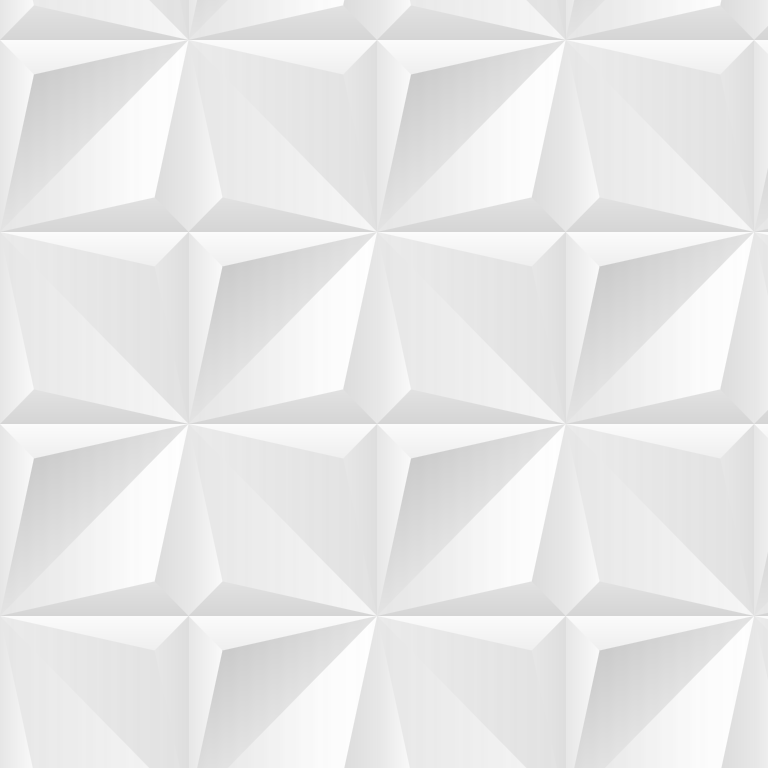
A WebGL 1 fragment shader for this pattern:

```glsl
precision highp float;

uniform vec2 u_resolution;

#define TILE vec2(0.2455, 0.25)     // size of one panel
#define ORIGIN vec2(0.0, 0.198)     // corner of the first panel
#define INSET 0.18                  // raised corner, measured from the panel edges
#define EDGE_BLUR 1.1               // smoothing of facet edges, in pixels
#define BANDING 0.0025              // strength of the faint vertical streaks

float pixelSize;

// Antialiased step across the zero line of a distance.
float cover(float d) {
  return clamp(d / pixelSize + 0.5, 0.0, 1.0);
}

// Narrow bevels along the panel sides; uv is not mirrored.
float sideTone(vec2 uv, float mirrored) {
  float lit = mix(0.902, 0.978, clamp(uv.x / INSET, 0.0, 1.0));
  float depth = clamp((1.0 - uv.x) / INSET, 0.0, 1.0);
  float shaded = mix(mix(0.905, 0.862, depth), mix(0.87, 0.905, depth), mirrored);
  return mix(lit, shaded, step(0.5, uv.x));
}

float topTone(vec2 uv) {
  return mix(0.985, 0.935, clamp((1.0 - uv.y) / INSET, 0.0, 1.0));
}

float bottomTone(vec2 uv) {
  return mix(0.835, 0.885, clamp(uv.y / INSET, 0.0, 1.0));
}

// The two large facets on either side of the diagonal fold.
float kiteTone(vec2 uv, vec2 q, float mirrored) {
  float lift = clamp((q.y - q.x) / (1.0 - 2.0 * INSET), 0.0, 1.0);
  float upper = mix(mix(0.888, 0.793, lift), mix(0.92, 0.885, uv.x), mirrored);
  float lower = mix(mix(0.905, 0.992, smoothstep(0.0, 0.9, uv.x)),
                    mix(0.902, 0.965, uv.x), mirrored);
  float streak = sin(uv.x * 75.0) * BANDING;
  return mix(lower, upper, cover((q.y - q.x) * 0.707)) + streak;
}

float panel(vec2 uv, float mirrored) {
  // Mirrored panels share the geometry with the fold rising to the right.
  vec2 q = vec2(mix(uv.x, 1.0 - uv.x, mirrored), uv.y);
  vec2 r = 1.0 - q;
  float slope = INSET / (1.0 - INSET);

  // Each pair of bevels meets along a short mitre at a raised corner.
  float side = sideTone(uv, mirrored);
  float mitre = cover((q.x - r.y) * 0.707);
  float upperRim = mix(side, topTone(uv), mitre);
  float lowerRim = mix(bottomTone(uv), side, mitre);

  float upperMask = cover(max(slope * q.y - q.x, slope * r.x - r.y));
  float lowerMask = cover(max(slope * q.x - q.y, slope * r.y - r.x));

  // The fold keeps the two rims apart where they taper to the star points.
  float above = step(q.x, q.y);
  float tone = kiteTone(uv, q, mirrored);
  tone = mix(tone, upperRim, upperMask * above);
  return mix(tone, lowerRim, lowerMask * (1.0 - above));
}

void main() {
  vec2 grid = (gl_FragCoord.xy / u_resolution - ORIGIN) / TILE;
  vec2 cell = floor(grid);
  pixelSize = EDGE_BLUR / (min(u_resolution.x, u_resolution.y) * TILE.x);

  // Panels alternate like a checkerboard.
  float mirrored = mod(cell.x + cell.y, 2.0);
  float tone = panel(fract(grid), mirrored);
  gl_FragColor = vec4(vec3(tone), 1.0);
}
```
